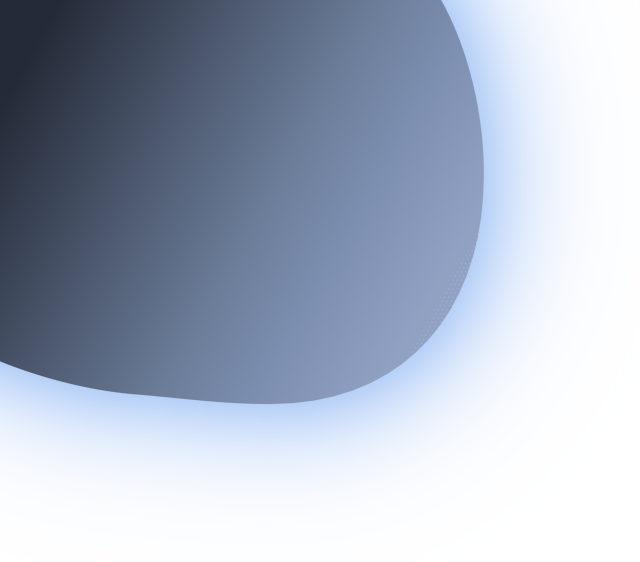
Write a WebGL 2 fragment shader that draws this background.

```glsl
#version 300 es
precision highp float;
// A large rounded slate blob fills the upper left of a white field, with a soft blue glow.
// Its outline is a chain of cubic curves walked as short segments to get a signed distance;
// the fill is a slanted multi-stop gradient with a fine dither at its palest end.
uniform vec2 u_resolution;
out vec4 fragColor;

const int STEPS = 18;
const vec3 PAPER = vec3(1.0);
const vec3 GLOW = vec3(0.715, 0.815, 0.97);
const vec3 INK = vec3(0.14, 0.165, 0.215);
const vec3 SLATE = vec3(0.29, 0.335, 0.42);
const vec3 STEEL = vec3(0.42, 0.49, 0.60);
const vec3 HAZE = vec3(0.49, 0.56, 0.69);
const vec3 MIST = vec3(0.565, 0.63, 0.76);

vec2 cubic(vec2 a, vec2 b, vec2 c, vec2 d, float t) {
  float s = 1.0 - t;
  return s * s * s * a + 3.0 * s * s * t * b + 3.0 * s * t * t * c + t * t * t * d;
}

// Folds one segment into field: x = nearest distance, y = sign (negative inside).
vec2 addSegment(vec2 field, vec2 p, vec2 a, vec2 b) {
  vec2 e = b - a;
  vec2 w = p - a;
  float dist = length(w - e * clamp(dot(w, e) / dot(e, e), 0.0, 1.0));
  bool spans = (a.y > p.y) != (b.y > p.y);
  if (spans && p.x < a.x + e.x * (p.y - a.y) / e.y) field.y = -field.y;
  return vec2(min(field.x, dist), field.y);
}

vec2 addCurve(vec2 field, vec2 p, vec2 a, vec2 b, vec2 c, vec2 d) {
  vec2 last = a;
  for (int i = 1; i <= STEPS; i++) {
    vec2 next = cubic(a, b, c, d, float(i) / float(STEPS));
    field = addSegment(field, p, last, next);
    last = next;
  }
  return field;
}

float blobDistance(vec2 p) {
  vec2 top = vec2(0.785, 0.0);
  vec2 right = vec2(0.861, 0.311);
  vec2 bottom = vec2(0.481, 0.719);
  vec2 bend = vec2(0.244, 0.702);
  vec2 left = vec2(0.0, 0.643);
  vec2 field = vec2(10.0, 1.0);
  field = addCurve(field, p, top, vec2(0.833, 0.086), vec2(0.861, 0.2), right);
  field = addCurve(field, p, right, vec2(0.861, 0.548), vec2(0.726, 0.719), bottom);
  field = addCurve(field, p, bottom, vec2(0.393, 0.719), vec2(0.319, 0.708), bend);
  field = addCurve(field, p, bend, vec2(0.163, 0.696), vec2(0.074, 0.673), left);
  // Close the outline beyond the canvas.
  vec2 farLeft = vec2(-0.3, 0.52);
  vec2 farCorner = vec2(-1.0);
  vec2 farTop = vec2(0.65, -0.24);
  field = addSegment(field, p, left, farLeft);
  field = addSegment(field, p, farLeft, farCorner);
  field = addSegment(field, p, farCorner, farTop);
  field = addSegment(field, p, farTop, top);
  return field.x * field.y;
}

float ramp(float from, float to, float x) {
  return clamp((x - from) / (to - from), 0.0, 1.0);
}

vec3 slateGradient(float s) {
  vec3 color = mix(INK, SLATE, ramp(0.09, 0.348, s));
  color = mix(color, STEEL, ramp(0.348, 0.585, s));
  color = mix(color, HAZE, ramp(0.585, 0.74, s));
  return mix(color, MIST, ramp(0.74, 0.92, s));
}

// Staggered grid of small round dots.
float dots(vec2 p, float spacing, float radius, float blur) {
  vec2 g = p / spacing;
  g.x += 0.5 * mod(floor(g.y), 2.0);
  float d = length(fract(g) - 0.5) * spacing;
  return 1.0 - smoothstep(radius - blur, radius + blur, d);
}

void main() {
  // Height units, measured down from the top left corner.
  vec2 p = vec2(gl_FragCoord.x, u_resolution.y - gl_FragCoord.y) / u_resolution.y;
  float pixel = 1.0 / u_resolution.y;
  float dist = blobDistance(p);

  // Glow fading away from the outline.
  float glow = 2.0 / (1.0 + exp(16.4 * max(dist, 0.0)));
  vec3 color = mix(PAPER, GLOW, glow);

  // Slanted fill with a dotted pale end.
  float slant = dot(p, vec2(0.87, 0.48));
  vec3 fill = slateGradient(slant);
  float dither = dots(p, 0.0075, 0.0012, pixel) * smoothstep(0.928, 0.945, slant);
  fill = mix(fill, GLOW, 0.35 * dither);

  float cover = 1.0 - smoothstep(-0.75 * pixel, 0.75 * pixel, dist);
  fragColor = vec4(mix(color, fill, cover), 1.0);
}
```
